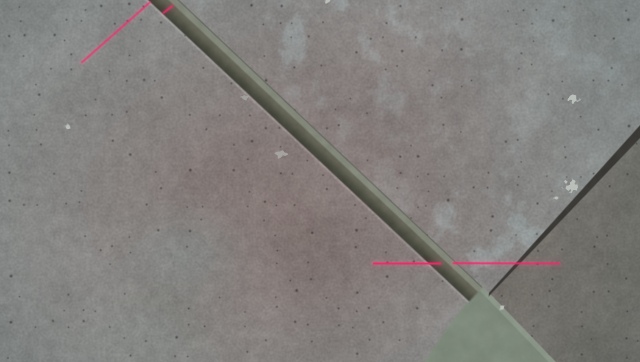
Write a WebGL 1 fragment shader that draws this texture.

```glsl
precision highp float;
// Weathered concrete slabs split by a diagonal channel and a dark joint, crossed by red laser lines.
uniform vec2 u_resolution;

vec2 hash2(vec2 p) {
  vec3 q = fract(p.xyx * vec3(0.1031, 0.1030, 0.0973));
  q += dot(q, q.yzx + 33.33);
  return fract((q.xx + q.yz) * q.zy);
}

float corner(vec2 cell, vec2 offset, vec2 f) {
  return dot(hash2(cell + offset) * 2.0 - 1.0, f - offset);
}

float gradientNoise(vec2 p) {
  vec2 i = floor(p), f = fract(p);
  vec2 w = f * f * f * (f * (f * 6.0 - 15.0) + 10.0);
  float low = mix(corner(i, vec2(0.0), f), corner(i, vec2(1.0, 0.0), f), w.x);
  float high = mix(corner(i, vec2(0.0, 1.0), f), corner(i, vec2(1.0), f), w.x);
  return mix(low, high, w.y);
}

float fbm(vec2 p) {
  float sum = 0.0, gain = 0.6;
  for (int i = 0; i < 5; i++) {
    sum += gain * gradientNoise(p);
    p = mat2(1.6, 1.2, -1.2, 1.6) * p + 17.3;
    gain *= 0.6;
  }
  return sum;
}

// Signed distance to the line a-b, positive on its left.
float side(vec2 p, vec2 a, vec2 b) {
  vec2 d = normalize(b - a);
  return d.x * (p.y - a.y) - d.y * (p.x - a.x);
}

float segment(vec2 p, vec2 a, vec2 b) {
  vec2 ab = b - a;
  return length(p - a - ab * clamp(dot(p - a, ab) / dot(ab, ab), 0.0, 1.0));
}

float fill(float d, float soft) { return smoothstep(-soft, soft, d); }

float blob(vec2 p, vec2 center, vec2 radius) {
  vec2 q = (p - center) / radius;
  return exp(-dot(q, q));
}

// Ragged pale chip of paint.
float fleck(vec2 p, vec2 center, float radius, float soft) {
  float ragged = radius * (1.0 + 1.6 * gradientNoise(p * 95.0));
  return fill(ragged - length((p - center) * vec2(0.8, 1.0)), soft);
}

// Small pits, one candidate per grid cell.
float pits(vec2 p, float scale, float soft) {
  vec2 cell = floor(p * scale);
  vec2 rnd = hash2(cell + 5.0);
  float d = length(fract(p * scale) - 0.25 - 0.5 * rnd) / scale;
  float present = step(0.72, hash2(cell + 91.0).x);
  return present * fill(0.001 + 0.0025 * rnd.x * rnd.y - d, soft * 1.5);
}

vec3 laser(vec3 col, vec2 p, vec2 a, vec2 b, float power, float soft) {
  float d = segment(p, a, b);
  col += vec3(0.22, -0.03, 0.05) * power * exp(-d * 170.0);
  return mix(col, vec3(0.93, 0.16, 0.42), power * fill(0.0028 - d, soft));
}

vec3 concrete(vec2 p, float upper) {
  float warm = blob(p, vec2(0.80, 0.42), vec2(0.68, 0.55));
  vec3 col = mix(vec3(0.53, 0.56, 0.555), vec3(0.515, 0.465, 0.455), warm);
  col = mix(col, vec3(0.53, 0.49, 0.485), 0.5 * blob(p, vec2(1.05, 0.80), vec2(0.32, 0.25)));
  col += vec3(0.01, 0.05, 0.05) * blob(p, vec2(0.52, 0.30), vec2(0.14, 0.11));
  col += vec3(0.0, 0.02, 0.015) * blob(p, vec2(0.43, 0.08), vec2(0.15, 0.12));
  // Bluish bloom in drifting patches on the upper slab.
  float patches = smoothstep(-0.02, 0.28, fbm(p * 8.0 + 3.0));
  float bloom = 0.35 + blob(p, vec2(0.95, 0.87), vec2(0.24, 0.16)) + blob(p, vec2(1.34, 0.34), vec2(0.22, 0.16));
  col += upper * patches * min(bloom, 1.0) * vec3(0.055, 0.085, 0.09);
  col += 0.07 * fbm(p * 5.0) + 0.06 * fbm(p * 32.0) * vec3(1.0, 1.05, 1.0);
  return col + 0.045 * gradientNoise(p * 130.0);
}

void main() {
  vec2 p = gl_FragCoord.xy / u_resolution * vec2(1.77, 1.0);
  float soft = max(1.0 / u_resolution.y, 0.0012);

  // Edges of the channel, joint and bottom wedge.
  vec2 start = vec2(0.410, 1.0), finish = vec2(1.290, 0.175);
  float low = side(p, start, finish);
  float high = side(p, vec2(0.495, 1.0), vec2(1.348, 0.194));
  float along = dot(p - start, normalize(finish - start));
  float jointTop = side(p, vec2(1.355, 0.194), vec2(1.770, 0.654));
  float jointLow = side(p, vec2(1.359, 0.189), vec2(1.770, 0.618));
  float wedgeLeft = side(p, vec2(1.290, 0.170), vec2(1.171, 0.0));
  float wedgeRight = side(p, vec2(1.359, 0.184), vec2(1.537, 0.0));

  // Slabs, with the lower right one in shade.
  float upper = fill(high, soft) * fill(jointTop, soft);
  vec3 col = concrete(p, upper);
  float shade = fill(-jointLow, soft) * fill(wedgeRight, soft);
  col = mix(col, col * vec3(0.86, 0.83, 0.80), shade);
  col *= 1.0 - 0.45 * pits(p, 24.0, soft);
  col *= 1.0 - 0.12 * smoothstep(0.65, 1.2, length((p - vec2(0.8, 0.55)) * vec2(0.95, 1.1)));

  // Smooth green-grey wedge with a pale right rim.
  float wedge = fill(wedgeLeft, 0.006) * fill(-wedgeRight, soft) * fill(along - 1.215, 0.006);
  vec3 wedgeCol = vec3(0.49, 0.535, 0.48) + 0.06 * fbm(p * 14.0);
  wedgeCol += 0.06 * fill(wedgeRight + 0.014, 0.003);
  col = mix(col, wedgeCol, wedge);

  // Channel: dark hollow rising to a pale ledge.
  float across = low / max(low - high, 0.001);
  vec3 hollow = mix(vec3(0.26, 0.265, 0.225), vec3(0.40, 0.40, 0.345), smoothstep(0.0, 0.65, across));
  vec3 channel = mix(hollow, vec3(0.51, 0.53, 0.48), smoothstep(0.60, 0.72, across));
  channel *= 1.0 - 0.25 * smoothstep(0.90, 1.0, across);
  channel += 0.05 * fbm(p * 26.0);
  float ends = fill(1.217 - along, 0.005);
  col += 0.07 * ends * exp(-pow((low + 0.004) / 0.003, 2.0));
  col = mix(col, channel, fill(low, soft) * fill(-high, soft) * ends);

  // Narrow dark joint.
  float joint = fill(-jointTop, soft) * fill(jointLow, soft) * fill(p.x - 1.352, soft);
  col = mix(col, vec3(0.23, 0.225, 0.21) + 0.04 * fbm(p * 30.0), joint);

  // Paint chips.
  float chips = fleck(p, vec2(1.586, 0.729), 0.010, soft) + fleck(p, vec2(1.580, 0.486), 0.012, soft);
  chips += fleck(p, vec2(1.539, 0.452), 0.005, soft) + fleck(p, vec2(0.187, 0.650), 0.006, soft);
  chips += 0.6 * fleck(p, vec2(0.776, 0.576), 0.010, soft) + 0.5 * fleck(p, vec2(0.676, 0.730), 0.006, soft);
  chips += fleck(p, vec2(1.389, 0.150), 0.005, soft) + fleck(p, vec2(0.906, 0.998), 0.006, soft);
  col = mix(col, vec3(0.73, 0.75, 0.73), min(chips, 1.0));

  // Laser lines.
  col = laser(col, p, vec2(1.034, 0.272), vec2(1.217, 0.272), 0.95, soft);
  col = laser(col, p, vec2(1.255, 0.273), vec2(1.545, 0.272), 0.80, soft);
  col = laser(col, p, vec2(0.227, 0.828), vec2(0.414, 0.993), 0.65, soft);
  col = laser(col, p, vec2(0.453, 0.965), vec2(0.476, 0.983), 0.80, soft);
  gl_FragColor = vec4(clamp(col, 0.0, 1.0), 1.0);
}
```
